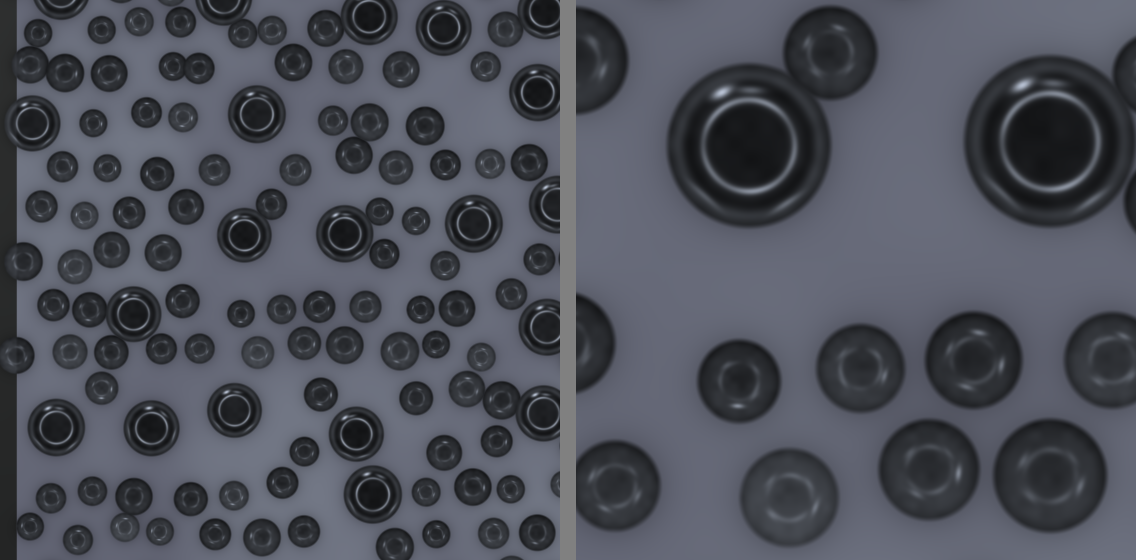
Left, the full canvas; right, a detail of the centre.
Give the GLSL for this pattern, as a Shadertoy shader.

```glsl
// Dark glassy beads, large and small, scattered on a slate-blue plate with a dark left border.

const vec3  PLATE_DARK   = vec3(0.39, 0.40, 0.46);
const vec3  PLATE_LIGHT  = vec3(0.45, 0.47, 0.525);
const vec3  BORDER       = vec3(0.165, 0.17, 0.17);
const vec3  BEAD_TINT    = vec3(0.95, 1.0, 1.09);
const float BORDER_WIDTH = 0.030;
const float BIG_CELL     = 0.178;
const float BIG_SHARE    = 0.56;
const float BIG_RADIUS   = 0.0505;
const float BIG_JITTER   = 0.52;
const float SMALL_CELL   = 0.083;
const float SMALL_SHARE  = 0.96;
const float SMALL_JITTER = 0.46;
const vec2  SMALL_RADII  = vec2(0.0245, 0.0345);
const float EDGE_SOFT    = 0.0022;
const float HALO_WIDTH   = 0.009;
const float HALO_DEPTH   = 0.17;
const float TAU          = 6.28318;

float hash(vec2 p) {
    return fract(sin(dot(p, vec2(127.1, 311.7))) * 43758.545);
}

float noise(vec2 p) {
    vec2 i = floor(p), f = fract(p);
    f = f * f * (3.0 - 2.0 * f);
    return mix(mix(hash(i), hash(i + vec2(1, 0)), f.x),
               mix(hash(i + vec2(0, 1)), hash(i + vec2(1, 1)), f.x), f.y);
}

float bell(float x, float width) {
    return exp(-x * x / (width * width));
}

// Centre (xy) and radius (z) of a bead; radius 0 means an empty cell.
vec3 bigBead(vec2 cell) {
    vec2 jitter = vec2(hash(cell + 3.7), hash(cell + 19.3)) - 0.5;
    vec2 centre = (cell + 0.5 + BIG_JITTER * jitter) * BIG_CELL;
    bool present = hash(cell + 41.9) < BIG_SHARE && centre.x > BORDER_WIDTH;
    return vec3(centre, present ? BIG_RADIUS * mix(0.96, 1.03, hash(cell + 7.1)) : 0.0);
}

vec3 smallBead(vec2 cell) {
    vec2 jitter = vec2(hash(cell + 61.3), hash(cell + 87.7)) - 0.5;
    vec2 stagger = vec2(0.5 * mod(cell.y, 2.0), 0.0);
    vec2 centre = (cell + 0.5 + stagger + SMALL_JITTER * jitter) * SMALL_CELL;
    bool present = hash(cell + 23.5) < SMALL_SHARE && centre.x > 0.8 * BORDER_WIDTH;
    return vec3(centre, present ? mix(SMALL_RADII.x, SMALL_RADII.y, hash(cell + 5.9)) : 0.0);
}

// Small beads give way to large ones, apart from a slight overlap.
bool crowded(vec3 bead) {
    vec2 home = floor(bead.xy / BIG_CELL);
    for (int j = -1; j <= 1; j++)
    for (int i = -1; i <= 1; i++) {
        vec3 big = bigBead(home + vec2(i, j));
        if (big.z > 0.0 && distance(big.xy, bead.xy) < big.z + 0.78 * bead.z) return true;
    }
    return false;
}

// Short bright streak lying along a circle inside the unit bead.
float glint(vec2 q, float angle, float radius, vec2 size) {
    vec2 axis = vec2(cos(angle), sin(angle));
    vec2 d = q - radius * axis;
    return bell(dot(d, vec2(-axis.y, axis.x)), size.x) * bell(dot(d, axis), size.y);
}

float bigShade(vec2 q, float rad, float ring, float seed) {
    float v = 0.145 + 0.07 * bell(rad - 0.86, 0.07) - 0.055 * bell(rad - 0.72, 0.09);
    v = mix(v, 0.085 + 0.055 * hash(vec2(seed, 2.0)), 1.0 - smoothstep(0.42, 0.56, rad));
    v += mix(0.16, 0.42, ring) * bell(rad - 0.56, 0.042);
    v += 0.65 * glint(q, 1.95 + 0.5 * (seed - 0.5), 0.73, vec2(0.13, 0.06));
    v += 0.28 * glint(q, 0.85 + seed, 0.68, vec2(0.16, 0.05));
    v += 0.20 * glint(q, -0.3 - seed, 0.84, vec2(0.20, 0.04));
    return v + 0.16 * glint(q, 3.3 + seed, 0.82, vec2(0.22, 0.04));
}

float smallShade(vec2 q, float rad, float ring, float seed) {
    float tone = hash(vec2(seed, 4.0));
    float v = 0.135 + 0.09 * tone * tone + 0.045 * bell(rad - 0.6, 0.3);
    v -= 0.035 * smoothstep(0.75, 1.0, rad) + 0.025 * q.y;
    v += 0.13 * ring * bell(rad - 0.46, 0.065);
    for (int k = 0; k < 4; k++) {
        float pick = hash(vec2(seed, 9.0 + float(k)));
        float angle = 0.6 + TAU * (float(k) + 0.6 * pick) / 4.0;
        v += mix(0.08, 0.36, pick * pick) * glint(q, angle, 0.5 + 0.1 * pick, vec2(0.15, 0.06));
    }
    return v;
}

void drawBead(inout vec3 colour, vec2 p, vec3 bead, float seed, bool large) {
    vec2 q = (p - bead.xy) / bead.z;
    float rad = length(q), gap = (rad - 1.0) * bead.z;
    colour *= 1.0 - HALO_DEPTH * exp(-max(gap, 0.0) / HALO_WIDTH);

    float angle = atan(q.y, q.x);
    float ring = 0.5 + 0.3 * sin(2.0 * angle + TAU * seed) + 0.2 * sin(5.0 * angle + 40.0 * seed);
    float shade = large ? bigShade(q, rad, ring, seed) : smallShade(q, rad, ring, seed);
    shade += 0.035 * (noise(q * 5.0 + 90.0 * seed) - 0.5);
    shade += 0.05 * (1.0 - smoothstep(-0.003, 0.003, p.x - BORDER_WIDTH));
    colour = mix(colour, shade * BEAD_TINT, 1.0 - smoothstep(-EDGE_SOFT, EDGE_SOFT, gap));
}

void mainImage(out vec4 fragColor, in vec2 fragCoord) {
    vec2 p = fragCoord / iResolution.y;

    // Plate with soft cloudy light, and the border
    float cloud = 0.65 * noise(p * 4.0 + 8.0) + 0.35 * noise(p * 11.0);
    vec3 colour = mix(PLATE_DARK, PLATE_LIGHT, smoothstep(0.15, 0.85, cloud));
    colour = mix(BORDER * mix(0.85, 1.1, p.y), colour, smoothstep(-0.0015, 0.0015, p.x - BORDER_WIDTH));

    // Small beads on staggered rows
    vec2 home = floor(p / SMALL_CELL);
    for (int j = -1; j <= 1; j++)
    for (int i = -2; i <= 1; i++) {
        vec2 cell = home + vec2(i, j);
        vec3 bead = smallBead(cell);
        if (bead.z > 0.0 && distance(p, bead.xy) < bead.z + 0.05 && !crowded(bead))
            drawBead(colour, p, bead, hash(cell + 13.1), false);
    }

    // Large beads on top
    home = floor(p / BIG_CELL);
    for (int j = -1; j <= 1; j++)
    for (int i = -1; i <= 1; i++) {
        vec2 cell = home + vec2(i, j);
        vec3 bead = bigBead(cell);
        if (bead.z > 0.0) drawBead(colour, p, bead, hash(cell + 31.7), true);
    }
    fragColor = vec4(colour, 1.0);
}
```
